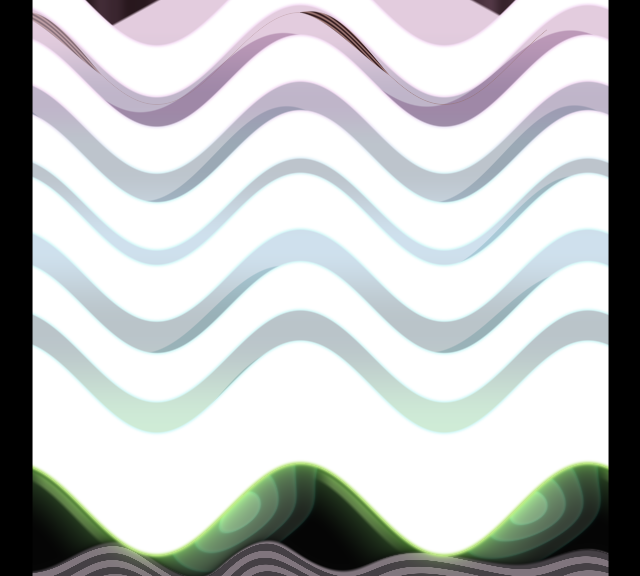
Write a Shadertoy shader that draws this background.

```glsl
// Wavy pastel ribbons on white between black side bars, above a dark swirled ground.
// A cosine straightens every ribbon into a level strip; shifted copies of the wave cut
// tinted folds into the strips, and ringed ellipses marble the ground.

#define PERIOD 0.4993     // wave length, in canvas heights
#define CREST_X 0.5217    // position of one crest
#define AMPLITUDE 0.0799  // half height of the wave
#define BAR_LEFT 0.0565   // inner edges of the black bars
#define BAR_RIGHT 1.0565
#define GROUND 0.1159     // mean height of the ground edge
#define FRINGE 0.0035     // width of the tinted glow at edges
#define RIBBONS 6

const float TAU = 6.2831853;
const float CENTRE[RIBBONS] = float[](1.07, 0.8855, 0.7536, 0.6326, 0.4942, 0.3551);
const float HALF_WIDTH[RIBBONS] = float[](0.0686, 0.0254, 0.0246, 0.0123, 0.0271, 0.0260);

float hash(float n) { return fract(sin(n * 127.1) * 43758.5453); }

float noise(float x) {
    float i = floor(x), f = fract(x);
    return mix(hash(i), hash(i + 1.0), f * f * (3.0 - 2.0 * f));
}

// 1 where d is negative, with a soft edge
float inside(float d, float soft) { return 1.0 - smoothstep(-soft, soft, d); }

// Vertical gradient shared by all ribbons, from mint up to pink
vec3 ribbonColour(float y) {
    vec3 c = mix(vec3(0.81, 0.92, 0.84), vec3(0.73, 0.77, 0.79), smoothstep(0.26, 0.42, y));
    c = mix(c, vec3(0.81, 0.88, 0.93), smoothstep(0.44, 0.57, y));
    c = mix(c, vec3(0.74, 0.77, 0.80), smoothstep(0.58, 0.71, y));
    c = mix(c, vec3(0.75, 0.71, 0.79), smoothstep(0.74, 0.82, y));
    return mix(c, vec3(0.89, 0.80, 0.87), smoothstep(0.83, 0.95, y));
}

// Dark marble: ringed lobes on the rising slopes and pale mauve lobes at the foot
vec3 groundColour(vec2 p, float depth, float soft) {
    vec3 c = mix(vec3(0.13, 0.20, 0.12), vec3(0.02), smoothstep(0.0, 0.10, depth));
    vec2 q = p + 0.008 * sin(p.yx * vec2(45.0, 19.0) + vec2(0.0, 1.0));

    float u = (q.x - CREST_X) / PERIOD + 0.72;
    vec2 d = vec2((fract(u) - 0.5) * PERIOD, q.y - 0.115);
    vec2 e = vec2(0.77 * d.x + 0.64 * d.y, 0.77 * d.y - 0.64 * d.x);
    float r = length(e / vec2(0.095, 0.055)) * mix(0.85, 1.1, hash(floor(u)));
    for (int k = 1; k <= 4; k++) {
        float rim = r - 0.38 * float(k);
        c += vec3(0.10, 0.12, 0.10) * inside(rim, 0.04);
        c += vec3(0.0, 0.07, 0.06) * exp(-abs(rim) * 28.0);
    }

    // olive streak down the falling slope
    float slope = fract((p.x - CREST_X) / PERIOD);
    float streak = smoothstep(0.03, 0.12, slope) * (1.0 - smoothstep(0.2, 0.42, slope));
    c += streak * vec3(0.22, 0.25, 0.16) * inside(abs(depth - 0.014) - 0.008, 0.004);

    float foot = q.y - 0.030 - 0.022 * cos(TAU * (q.x - 0.464) / 0.275) - 0.006 * sin(q.x * 31.0);
    vec3 mauve = mix(vec3(0.50, 0.46, 0.49), vec3(0.27, 0.25, 0.27),
                     smoothstep(-0.1, 0.1, sin(foot * 260.0 + q.x * 9.0)));
    c = mix(c, vec3(0.03), 0.7 * exp(-abs(foot) * 130.0));
    return mix(c, mauve, inside(foot, soft * 2.0));
}

void mainImage(out vec4 fragColor, in vec2 fragCoord) {
    vec2 p = fragCoord / iResolution.y;
    float soft = max(1.0 / iResolution.y, 0.0015);
    float wave = (p.x - CREST_X) / PERIOD;
    float phase = TAU * wave;
    float level = p.y - AMPLITUDE * cos(phase);
    float slopeScale = inversesqrt(1.0 + pow(TAU * AMPLITUDE / PERIOD * sin(phase), 2.0));

    vec3 col = vec3(1.0);
    vec3 glow = mix(vec3(0.80, 0.97, 0.97), vec3(0.95, 0.84, 0.95), smoothstep(0.65, 0.85, p.y));

    for (int i = 0; i < RIBBONS; i++) {
        float fi = float(i), down = fi / 5.0;
        float v = level - CENTRE[i];
        float edge = (abs(v) - HALF_WIDTH[i]) * slopeScale;
        vec3 tint = ribbonColour(p.y);

        // fold: the part under a leading copy of the wave, rarer lower down
        float lead = mix(0.25, 0.45, hash(fi + 3.0));
        float lift = AMPLITUDE * (cos(phase + lead) - cos(phase));
        float drift = mix(0.006, -0.054, down) + 0.034 * (noise(p.x * 4.0 + fi * 17.0) - 0.5);
        vec3 shade = mix(vec3(0.83, 0.75, 0.83), vec3(0.82, 0.90, 0.91), smoothstep(0.2, 0.5, down));
        if (i > 0) tint *= mix(vec3(1.0), shade, inside(v - lift - drift, soft));

        // maroon lens with fine stripes on the falling slopes of the second ribbon
        if (i == 1) {
            float t = clamp(fract(wave) / 0.31, 0.0, 1.0);
            float lens = abs(v - 0.013) - 0.011 * sin(t * TAU * 0.5);
            float stripe = 0.5 + 0.5 * sin(v * 900.0 + t * 9.0);
            vec3 maroon = mix(vec3(0.16, 0.07, 0.08), vec3(0.60, 0.44, 0.42), stripe);
            float strength = p.x > 0.95 ? 0.0 : mix(0.5, 0.95, step(CREST_X, p.x));
            tint = mix(tint, maroon, strength * inside(lens, soft));
        }

        // dark corner of the top ribbon, on alternating sides of the trough
        if (i == 0) {
            float side = mod(floor(wave), 2.0) * 2.0 - 1.0;
            float across = (fract(wave) - 0.5) * PERIOD;
            float corner = 1.0 - p.y + 0.55 * side * across + (side < 0.0 ? 0.026 : -0.002);
            vec3 dark = mix(vec3(0.14, 0.08, 0.10), vec3(0.35, 0.24, 0.30), noise(p.x * 40.0));
            tint = mix(tint, dark, inside(corner, soft * 2.0));
        }

        col = mix(col, glow, 0.8 * exp(-pow(edge / FRINGE, 2.0)));
        col = mix(col, tint, inside(edge, soft));
    }

    // ground with its lime rim
    float depth = (GROUND - level) * slopeScale;
    col = mix(col, groundColour(p, depth, soft), inside(-depth, soft));
    col += vec3(0.16, 0.32, 0.06) * exp(-depth / 0.012) * step(0.0, depth);
    col = mix(col, vec3(0.74, 0.91, 0.50), 0.85 * exp(-pow(depth / FRINGE, 2.0)));

    // black side bars
    col *= inside(max(BAR_LEFT - p.x, p.x - BAR_RIGHT), soft);
    fragColor = vec4(clamp(col, 0.0, 1.0), 1.0);
}
```
